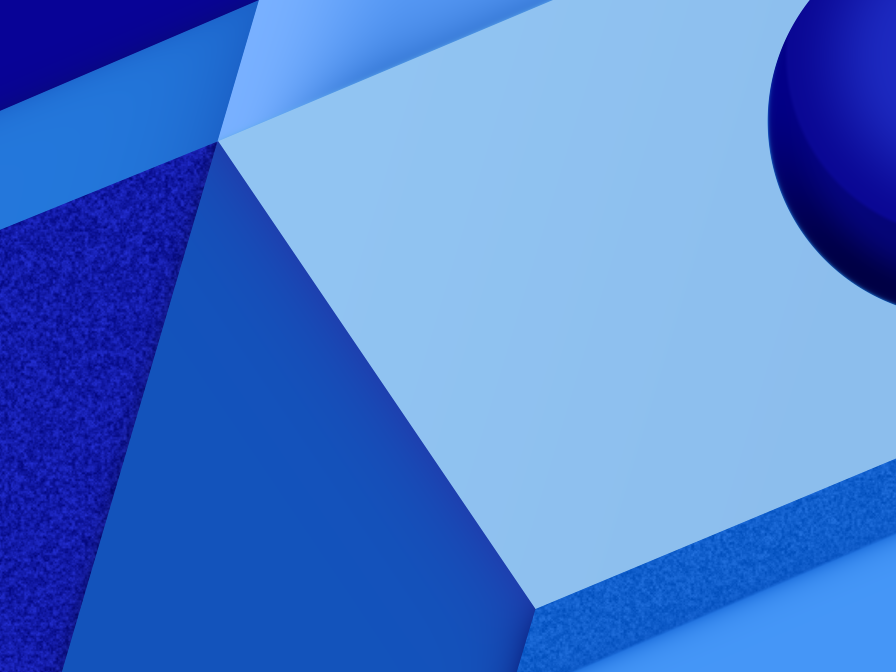
Give the GLSL for this background, as a Shadertoy shader.

```glsl
// Signed distance to the line a-b, positive on its left
float leftOf(vec2 p, vec2 a, vec2 b) {
    vec2 d = normalize(b - a);
    return dot(p - a, vec2(-d.y, d.x));
}

// Antialiased coverage of a positive distance
float cover(float dist, float pixel) {
    return smoothstep(-0.6 * pixel, 0.6 * pixel, dist);
}

// Soft falloff away from an edge
float falloff(float dist, float width) {
    return exp(-max(dist, 0.0) / width);
}

float hash(vec2 cell) {
    vec3 q = fract(vec3(cell.xyx) * 0.1031);
    q += dot(q, q.yzx + 33.33);
    return fract((q.x + q.y) * q.z);
}

float valueNoise(vec2 p) {
    vec2 cell = floor(p), f = fract(p);
    f = f * f * (3.0 - 2.0 * f);
    vec2 e = vec2(0.0, 1.0);
    return mix(mix(hash(cell), hash(cell + e.yx), f.x),
               mix(hash(cell + e.xy), hash(cell + e.yy), f.x), f.y);
}

// Centred paper grain
float grain(vec2 p, float scale) {
    return 0.6 * valueNoise(p * scale) + 0.4 * valueNoise(p * scale * 1.9 + 17.0) - 0.5;
}

vec3 shadeBall(vec2 p, vec2 center, float radius, float pixel) {
    float depth = radius - length(p - center);
    float low = smoothstep(0.88, 0.58, p.y);
    vec3 crescent = mix(vec3(0.01, 0.0, 0.53), vec3(0.0, 0.0, 0.27), low);
    crescent = mix(crescent, vec3(0.03, 0.03, 0.56), 0.6 * smoothstep(0.02, 0.09, depth));

    // Lit disc, offset upward
    float lit = 0.272 - length(p - vec2(1.441, 0.917));
    vec3 glow = mix(vec3(0.04, 0.03, 0.58), vec3(0.11, 0.16, 0.75), smoothstep(0.0, 0.16, lit));
    vec3 color = mix(crescent, glow, smoothstep(-0.003, 0.005, lit));

    // Thin reflected rim
    float rim = falloff(depth, 0.0025) * smoothstep(0.95, 0.8, p.y);
    return mix(color, vec3(0.12, 0.48, 0.84), 0.8 * rim);
}

void mainImage(out vec4 fragColor, in vec2 fragCoord) {
    float pixel = 1.0 / iResolution.y;
    vec2 p = fragCoord * pixel;

    // Shared corners and edge distances
    vec2 cornerTop = vec2(0.3247, 0.7899);
    vec2 cornerLow = vec2(0.7969, 0.0938);
    float seam = leftOf(p, vec2(0.092, 0.0), vec2(0.3854, 1.0));
    float sheetLeft = leftOf(p, cornerTop, cornerLow);
    float sheetLow = leftOf(p, cornerLow, vec2(1.3333, 0.3177));
    float sheetTop = leftOf(p, cornerTop, vec2(0.823, 1.0));
    float bandLow = leftOf(p, vec2(0.0, 0.658), cornerTop);
    float bandTop = leftOf(p, vec2(0.0, 0.835), vec2(0.3854, 1.0));
    float foot = -leftOf(p, vec2(0.769, 0.0), cornerLow);
    float ledge = -leftOf(p, vec2(0.8507, 0.0), vec2(1.3333, 0.2066));

    // Central blue wedge with shaded edges
    vec3 color = mix(vec3(0.075, 0.325, 0.735), vec3(0.12, 0.24, 0.68),
                     0.9 * falloff(-sheetLeft, 0.055));
    color = mix(color, vec3(0.04, 0.14, 0.52),
                0.7 * falloff(-foot, 0.022) * smoothstep(0.16, 0.04, p.y));

    // Grained strip and bright lower corner
    vec3 strip = vec3(0.065, 0.37, 0.80) + 0.16 * grain(p, 230.0);
    strip = mix(strip, vec3(0.04, 0.33, 0.76), 0.5 * falloff(-ledge, 0.02));
    vec3 bright = mix(vec3(0.27, 0.59, 0.97), vec3(0.12, 0.44, 0.87), falloff(ledge, 0.015));
    strip = mix(strip, bright, smoothstep(-0.003, 0.003, ledge));
    color = mix(color, strip, cover(foot, pixel));

    // Pale sheet
    vec3 sheet = mix(vec3(0.57, 0.77, 0.95), vec3(0.55, 0.745, 0.93),
                     smoothstep(0.4, 1.5, p.x + 0.3 * (1.0 - p.y)));
    color = mix(color, sheet, cover(min(sheetLeft, sheetLow), pixel));

    // Translucent pane above the sheet
    vec3 pane = mix(vec3(0.47, 0.69, 1.0), vec3(0.35, 0.61, 0.97), smoothstep(0.0, 0.22, -seam));
    float paneShade = falloff(sheetTop, 0.045) * smoothstep(0.02, 0.22, -seam);
    pane = mix(pane, vec3(0.19, 0.45, 0.82), 0.85 * paneShade);
    pane = mix(pane, vec3(0.38, 0.67, 0.93), 0.6 * falloff(sheetTop, 0.003));
    color = mix(color, pane, cover(sheetTop, pixel));

    // Left side: grained field, band and dark corner
    vec3 field = vec3(0.075, 0.105, 0.66) + vec3(0.14, 0.17, 0.36) * grain(p, 210.0);
    field *= 1.0 - 0.22 * falloff(seam, 0.012);
    vec3 band = mix(vec3(0.14, 0.47, 0.86), vec3(0.11, 0.39, 0.79), falloff(seam, 0.07));
    band = mix(band, vec3(0.10, 0.37, 0.78), 0.6 * falloff(-bandTop, 0.018));
    vec3 corner = mix(vec3(0.03, 0.01, 0.59), vec3(0.03, 0.03, 0.52), falloff(bandTop, 0.02));
    vec3 side = mix(field, band, cover(bandLow, pixel));
    side = mix(side, corner, cover(bandTop, pixel));
    color = mix(color, side, cover(seam, pixel));

    // Glossy ball
    vec2 ballCenter = vec2(1.434, 0.8194);
    float ballRadius = 0.2917;
    float ball = ballRadius - length(p - ballCenter);
    color = mix(color, shadeBall(p, ballCenter, ballRadius, pixel), cover(ball, pixel));

    fragColor = vec4(clamp(color, 0.0, 1.0), 1.0);
}
```
